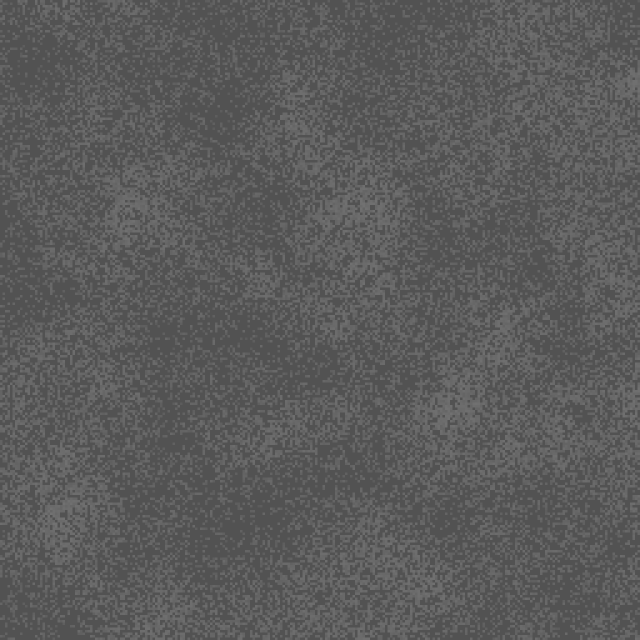
Write a WebGL 2 fragment shader that draws this texture.

```glsl
#version 300 es
precision highp float;
// Dark grey speckled surface: a fine grid of square grains, each either
// dark or light. Layered, bent sines form soft clouds that set how often
// a grain is light, so pale drifts emerge from the even dark ground.

uniform vec2 u_resolution;
out vec4 fragColor;

const float GRAINS = 256.0;       // grains across the canvas
const float CLOUD_FREQ = 11.0;    // angular frequency of the widest clouds
const float DARK = 0.32;
const float LIGHT_LOW = 0.375;
const float LIGHT_HIGH = 0.425;

// Integer hash of a cell, 0 to 1
float hash(ivec2 cell, uint seed) {
    uint h = uint(cell.x + 4096) * 1597334677u ^ uint(cell.y + 4096) * 3812015801u;
    h = (h ^ seed * 2654435769u) * 747796405u + 2891336453u;
    h = ((h >> ((h >> 28u) + 4u)) ^ h) * 277803737u;
    h = (h >> 22u) ^ h;
    return float(h >> 8u) / 16777216.0;
}

// Rotated octaves of bent sine waves, centred on zero
float clouds(vec2 uv, float frequency) {
    const mat2 turn = mat2(0.8, 0.6, -0.6, 0.8);
    vec2 p = turn * uv * frequency + vec2(1.7, 4.1);
    float sum = 0.0;
    float amplitude = 0.9;
    for (int i = 0; i < 6; i++) {
        vec2 bent = p + 1.2 * sin(0.73 * p.yx + vec2(2.1, 0.4));
        sum += amplitude * sin(bent.x) * sin(bent.y);
        p = turn * p * 1.63 + vec2(3.7, 1.9);
        amplitude *= 0.7;
    }
    return sum;
}

// Grey level of one grain
float grain(ivec2 cell, float count) {
    vec2 uv = (vec2(cell) + 0.5) / count;
    float density = clamp(0.43 + 0.2 * clouds(uv, CLOUD_FREQ), 0.14, 0.86);
    float light = mix(LIGHT_LOW, LIGHT_HIGH, hash(cell, 2u)) + 0.06 * (density - 0.43);
    return hash(cell, 1u) < density ? light : DARK;
}

// Grid of grains whose borders blend over the given width
float grainField(vec2 uv, float count, float blend) {
    vec2 p = uv * count - 0.5;
    ivec2 cell = ivec2(floor(p));
    vec2 f = clamp((fract(p) - 0.5) / blend + 0.5, 0.0, 1.0);
    float lower = mix(grain(cell, count), grain(cell + ivec2(1, 0), count), f.x);
    float upper = mix(grain(cell + ivec2(0, 1), count), grain(cell + ivec2(1, 1), count), f.x);
    return mix(lower, upper, f.y);
}

void main() {
    float side = min(u_resolution.x, u_resolution.y);
    vec2 uv = gl_FragCoord.xy / side;
    float pixelInGrains = min(GRAINS / side, 1.0);
    fragColor = vec4(vec3(grainField(uv, GRAINS, pixelInGrains)), 1.0);
}
```
